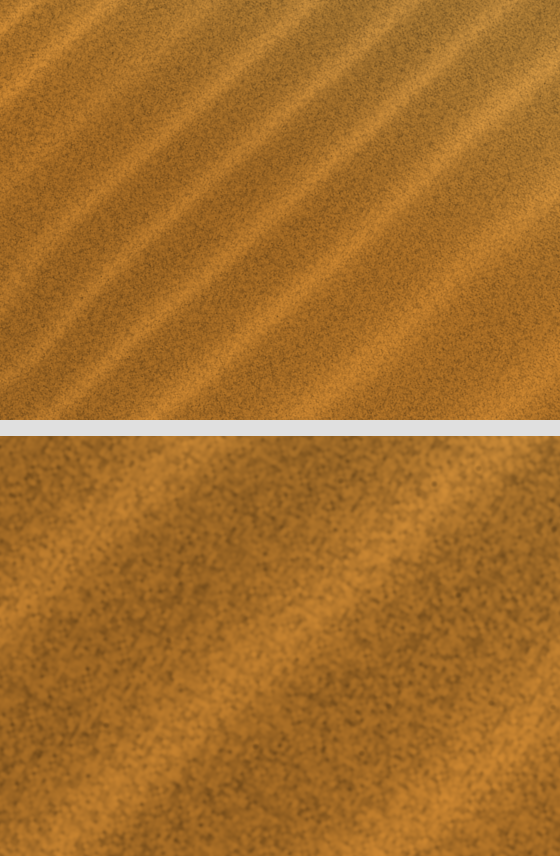
Top, the full canvas; bottom, a detail of the centre.
Give the GLSL for this texture, as a Shadertoy shader.

```glsl
// Wind-rippled sand: soft diagonal crests whose spacing widens toward the
// lower right, drawn as a skewed bell profile over a logarithmic phase,
// with a pale haze at the upper right and crisp fine grain on top.

#define RIPPLE_DIR   vec2(0.665, 0.747) // across the crests, y downward
#define FIRST_CREST  0.075              // position of the first crest
#define SPACING_GROW 1.13               // growth of each gap over the last
#define SPREAD       0.885              // overall scale of the gaps
#define WANDER       0.08               // sideways drift of the crests
#define GRAIN_FREQ   290.0              // grains per canvas height
#define GRAIN_DEPTH  0.42               // contrast of the grain
#define FLECK_CELLS  40.0               // cells that may hold a dark fleck

float hash(vec2 p) {
    return fract(sin(dot(p, vec2(127.1, 311.7))) * 43758.5453);
}

float noise(vec2 p) {
    vec2 cell = floor(p);
    vec2 f = fract(p);
    f = f * f * (3.0 - 2.0 * f);
    float low = mix(hash(cell), hash(cell + vec2(1, 0)), f.x);
    float high = mix(hash(cell + vec2(0, 1)), hash(cell + vec2(1, 1)), f.x);
    return mix(low, high, f.y);
}

vec2 turn(vec2 p, float angle) {
    float c = cos(angle), s = sin(angle);
    return vec2(c * p.x - s * p.y, s * p.x + c * p.y);
}

// Crest brightness: slow rise from the upper left, quicker fall beyond
float ripple(vec2 p, float across) {
    // Crests sag at the lower left edge
    vec2 sag = (p - vec2(0.0, 0.2)) / 0.2;
    across -= 0.05 * exp(-dot(sag, sag));

    float phase = log(max(1.0 + (across - FIRST_CREST) / SPREAD, 0.1)) / log(SPACING_GROW);
    phase -= 0.2 * sin(0.95 * (phase - 1.4));
    phase += WANDER * (noise(p * 2.6 + 7.0) - 0.5);
    phase += 0.04 * (noise(p * 8.0 + 31.0) - 0.5);
    float d = fract(phase + 0.5) - 0.5;
    float width = mix(0.18, 0.12, smoothstep(-0.06, 0.06, d));
    float ridge = exp(-d * d / (width * width));
    float skirt = 0.5 + 0.5 * cos(6.2832 * (d + 0.06));

    // The third crest is faint; the others vary along their length
    float faint = (phase - 2.0) / 0.5;
    float strength = mix(0.7, 1.1, noise(p * 2.7 + 19.0));
    strength *= 1.0 - 0.45 * exp(-faint * faint);
    return strength * (0.72 * ridge + 0.28 * skirt);
}

// Fine grains on turned lattices, centred near zero, skewed to the dark
float sandGrain(vec2 p) {
    float fine = noise(turn(p, 0.55) * GRAIN_FREQ);
    float cross = noise(turn(p, 1.23) * GRAIN_FREQ * 0.87 + 91.0);
    float clump = noise(turn(p, -0.35) * GRAIN_FREQ * 0.5 + 53.0);
    float g = 0.55 * fine + 0.42 * cross + 0.2 * clump - 0.585;
    return g - 0.6 * g * g + 0.015;
}

// Sparse, soft dark flecks
float flecks(vec2 p) {
    vec2 g = turn(p, 0.4) * FLECK_CELLS;
    vec2 cell = floor(g);
    vec2 centre = 0.25 + 0.5 * vec2(hash(cell + 3.7), hash(cell + 9.2));
    float present = step(0.95, hash(cell + 21.3));
    return present * (1.0 - smoothstep(0.02, 0.14, length(fract(g) - centre)));
}

void mainImage(out vec4 fragColor, in vec2 fragCoord) {
    vec2 p = fragCoord / iResolution.y;
    float across = dot(vec2(p.x, 1.0 - p.y), RIPPLE_DIR);

    // Warm sand, paler toward the upper right
    float haze = smoothstep(0.65, 1.5, p.y + 0.4 * p.x);
    vec3 trough = mix(vec3(0.605, 0.392, 0.134), vec3(0.630, 0.450, 0.190), haze);
    vec3 crest = mix(vec3(0.727, 0.478, 0.174), vec3(0.765, 0.548, 0.245), haze);
    float crestLight = ripple(p, across);
    vec3 color = mix(trough, crest, crestLight);

    // Broad shade over the middle ripples
    float fromMiddle = (across - 0.65) / 0.35;
    color *= 1.04 - 0.07 * exp(-fromMiddle * fromMiddle);

    // Grain is a little calmer on the lit crests
    float depth = GRAIN_DEPTH * (1.0 - 0.2 * crestLight);
    color *= 1.0 + depth * sandGrain(p);
    color *= 1.0 - 0.2 * flecks(p);

    fragColor = vec4(color, 1.0);
}
```
